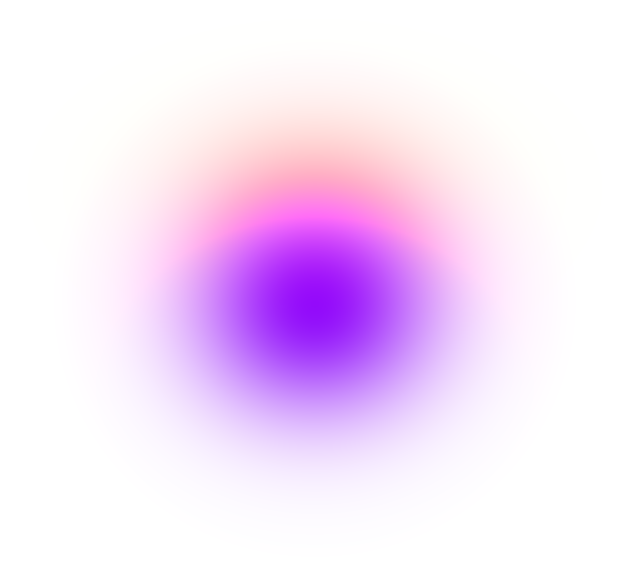
A WebGL 2 fragment shader for this background:

```glsl
#version 300 es
precision highp float;

uniform vec2 u_resolution;
out vec4 fragColor;

float gaussian(vec2 offset, vec2 spread) {
    vec2 q = offset / spread;
    return exp(-0.5 * dot(q, q));
}

void main() {
    // Offset from the orb centre, in canvas heights
    vec2 p = (gl_FragCoord.xy - vec2(0.492, 0.478) * u_resolution) / u_resolution.y;
    float radius = length(p);
    float rise = p.y / max(radius, 0.0001);

    // Violet core, falling off faster toward the bottom
    float spread = 0.146 + 0.009 * rise - 0.006 * rise * rise;
    float core = gaussian(p, vec2(spread));
    core *= 1.0 - smoothstep(0.40, 0.47, radius);

    // Warm light restores red toward the top and meets the core in a magenta rim
    float warmth = 0.04 * exp(13.0 * min(p.y, 0.3));
    float redLoss = max(0.46 * core - warmth, 0.0);

    // Rose cap absorbs blue outside the rim
    float rose = gaussian(p - vec2(0.0, 0.2), vec2(0.16, 0.094));
    rose *= smoothstep(0.13, 0.23, radius);
    float blueLoss = 0.23 * rose + 0.02 * core;

    vec3 color = vec3(1.0) - vec3(redLoss, 0.96 * core, blueLoss);
    fragColor = vec4(clamp(color, 0.0, 1.0), 1.0);
}
```
